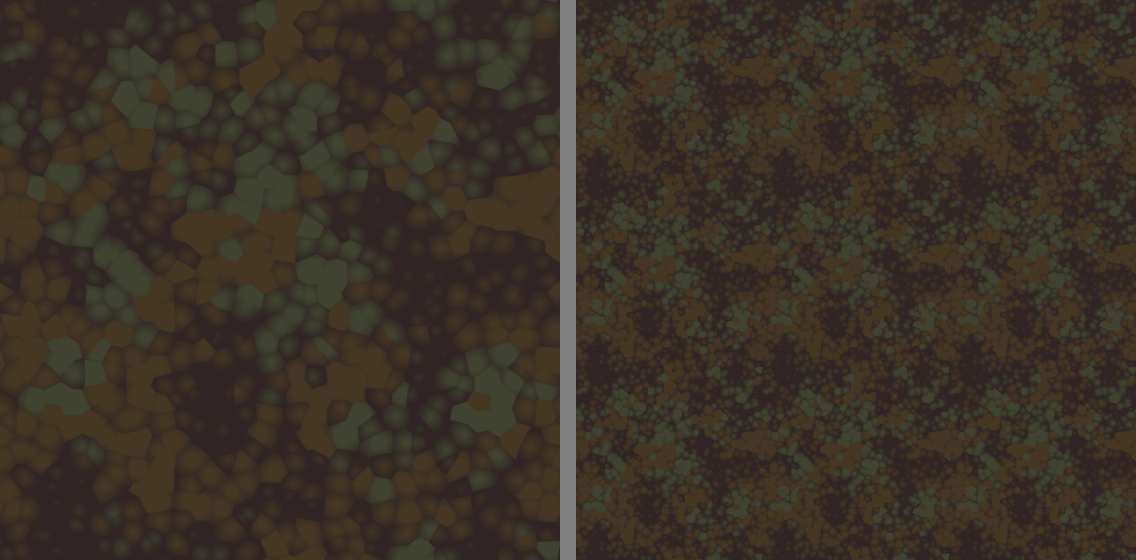
Left, the tile; right, the same tile 3 across and 3 down.
Give the GLSL for this pattern, as a WebGL 1 fragment shader.

```glsl
precision highp float;
// Dark woodland camouflage: angular cells in brown and green over a near-black umber.
// Each wrapped Voronoi cell takes a hue and a strength from low-frequency noise;
// strong cells fill flat to their edges, weak ones fade to a soft central spot.
uniform vec2 u_resolution;

const vec3 UMBER = vec3(0.190, 0.147, 0.143);
const vec3 BROWN = vec3(0.273, 0.216, 0.136);
const vec3 GREEN = vec3(0.248, 0.262, 0.186);

const float CELLS = 26.0;            // cells across the tile
const float JITTER = 0.94;           // irregularity of the cell centres
const float EDGE_SHARPNESS = 60.0;   // blending between neighbouring cells
const float STRENGTH_PATCHES = 8.0;  // noise periods of the strong areas
const float HUE_PATCHES = 9.0;       // noise periods of the green areas
const float STRENGTH_SCATTER = 0.40; // share of per-cell randomness
const float HUE_SCATTER = 0.35;
const float GREEN_LEVEL = 0.575;     // higher means fewer green cells
const float CONTRAST = 3.0;          // spread of strength between cells
const float FILL = 1.15;             // strength of an average cell centre
const float FALLOFF = 1.5;           // fading away from the cell centre
const float WARP = 0.0035;           // bend of the cell edges
const float TAU = 6.2831853;

vec2 hash2(vec2 p, float seed) {
  vec3 q = fract(vec3(p.xyx + seed) * vec3(0.1031, 0.1030, 0.0973));
  q += dot(q, q.yzx + 33.33);
  return fract((q.xx + q.yz) * q.zy);
}

// Smooth value noise that wraps after the given number of periods.
float wrappedNoise(vec2 uv, float periods, float seed) {
  vec2 p = uv * periods;
  vec2 i = floor(p);
  vec2 f = fract(p);
  f = f * f * (3.0 - 2.0 * f);
  float a = hash2(mod(i, periods), seed).x;
  float b = hash2(mod(i + vec2(1.0, 0.0), periods), seed).x;
  float c = hash2(mod(i + vec2(0.0, 1.0), periods), seed).x;
  float d = hash2(mod(i + vec2(1.0, 1.0), periods), seed).x;
  return mix(mix(a, b, f.x), mix(c, d, f.x), f.y);
}

// Colour of one cell at a given distance from its centre.
vec3 cellColor(vec2 id, vec2 centre, float dist) {
  vec2 random = hash2(id, 41.7);
  vec2 uv = centre / CELLS;
  float strength = mix(wrappedNoise(uv, STRENGTH_PATCHES, 7.3), random.x, STRENGTH_SCATTER);
  float hue = mix(wrappedNoise(uv, HUE_PATCHES, 19.1), random.y, HUE_SCATTER);
  float cover = clamp(CONTRAST * (strength - 0.5) + FILL - FALLOFF * dist, 0.0, 1.0);
  vec3 pigment = hue > GREEN_LEVEL ? GREEN : BROWN;
  return mix(UMBER, pigment, cover);
}

void main() {
  vec2 uv = gl_FragCoord.xy / u_resolution;

  // Periodic warp keeps the edges from being perfectly straight.
  uv += WARP * sin(TAU * (uv.yx * vec2(7.0, 6.0) + uv * vec2(3.0, 4.0)));

  // Blend the neighbouring cells with weights that drop steeply at the borders.
  vec2 p = uv * CELLS;
  vec2 base = floor(p);
  vec3 colorSum = vec3(0.0);
  float weightSum = 0.0;
  for (int y = -1; y <= 1; y++) {
    for (int x = -1; x <= 1; x++) {
      vec2 cell = base + vec2(float(x), float(y));
      vec2 id = mod(cell, CELLS);
      vec2 centre = cell + 0.5 + JITTER * (hash2(id, 3.9) - 0.5);
      float dist = distance(p, centre);
      float weight = exp(-EDGE_SHARPNESS * dist);
      colorSum += weight * cellColor(id, centre, dist);
      weightSum += weight;
    }
  }
  gl_FragColor = vec4(colorSum / weightSum, 1.0);
}
```
